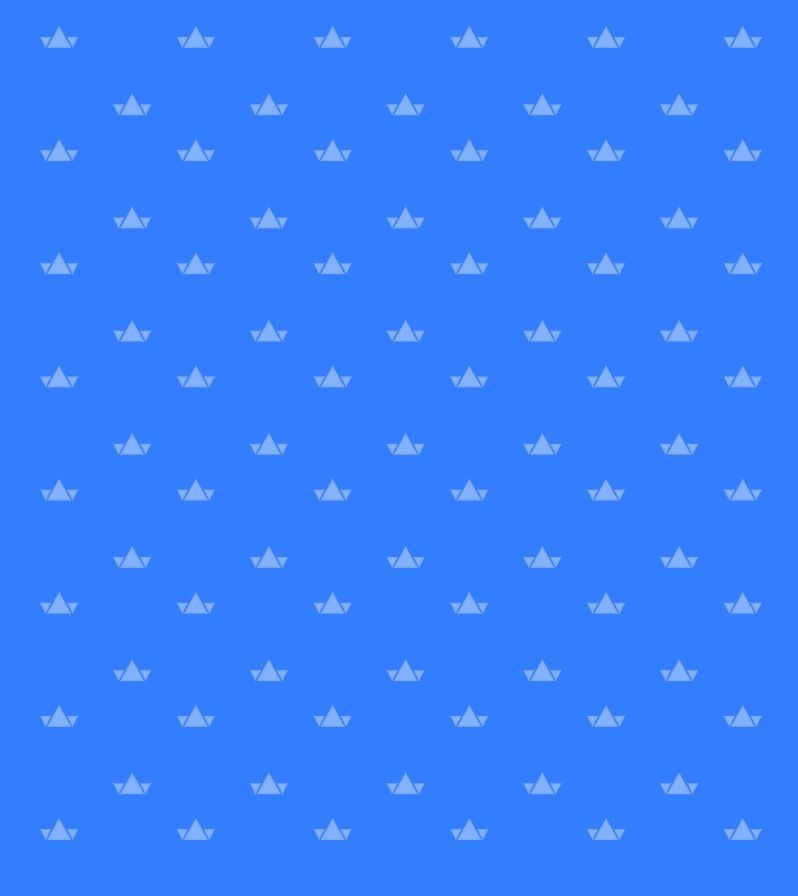
This pattern is drawn by a Shadertoy shader. Its source:

```glsl
// Pale paper boats on a flat blue ground, set as two interleaved finite grids.
// Each boat is a tall sail triangle between two small inverted wing triangles,
// built from signed half-plane distances; a faint rim softens the outlines.

const vec3 GROUND = vec3(0.20, 0.49, 1.00);
const vec3 PAPER = vec3(0.51, 0.70, 0.995);
const vec3 RIM = vec3(0.28, 0.50, 0.80);

// All lengths are fractions of the canvas height.
const vec2 PERIOD = vec2(0.1526, 0.1263);
const vec2 FIRST_BOAT = vec2(0.0660, 0.0534);
const vec2 GRID_SHIFT = vec2(0.0815, 0.0752);
const float BOAT_HEIGHT = 0.0243;
const float RIM_WIDTH = 0.0017;

// Signed distance to the line a-b, negative on its left side.
float lineDistance(vec2 p, vec2 a, vec2 b) {
    vec2 along = normalize(b - a);
    return dot(p - a, vec2(along.y, -along.x));
}

// Triangle with corners in counter-clockwise order.
float triangleDistance(vec2 p, vec2 a, vec2 b, vec2 c) {
    return max(lineDistance(p, a, b),
               max(lineDistance(p, b, c), lineDistance(p, c, a)));
}

// Boat of unit height, with the middle of its base at the origin.
float boatDistance(vec2 p) {
    p.x = abs(p.x);
    float sail = triangleDistance(p, vec2(-0.56, 0.0), vec2(0.56, 0.0), vec2(0.0, 1.0));
    float wing = triangleDistance(p, vec2(0.62, 0.0), vec2(0.875, 0.5), vec2(0.36, 0.5));
    return min(sail, wing);
}

// Nearest boat in a grid of limited columns and rows; p.y runs downwards.
float gridDistance(vec2 p, vec2 first, vec2 period, vec2 count, float size) {
    vec2 cell = clamp(floor((p - first) / period + 0.5), vec2(0.0), count - 1.0);
    vec2 local = p - first - cell * period;
    return boatDistance(vec2(local.x, -local.y) / size) * size;
}

void mainImage(out vec4 fragColor, in vec2 fragCoord) {
    float pixel = 1.0 / iResolution.y;
    vec2 p = vec2(fragCoord.x, iResolution.y - fragCoord.y) * pixel;

    // Outer grid and the shifted grid inside it
    float outer = gridDistance(p, FIRST_BOAT, PERIOD, vec2(6.0, 8.0), BOAT_HEIGHT);
    float inner = gridDistance(p, FIRST_BOAT + GRID_SHIFT, PERIOD, vec2(5.0, 7.0), BOAT_HEIGHT);
    float d = min(outer, inner);

    // Smooth fill, then the faint rim along every edge
    float fill = clamp(0.5 - d / pixel, 0.0, 1.0);
    float rim = 1.0 - smoothstep(0.5 * RIM_WIDTH, RIM_WIDTH + 0.5 * pixel, abs(d));
    vec3 color = mix(GROUND, PAPER, fill);
    color = mix(color, RIM, 0.2 * rim);

    fragColor = vec4(color, 1.0);
}
```
